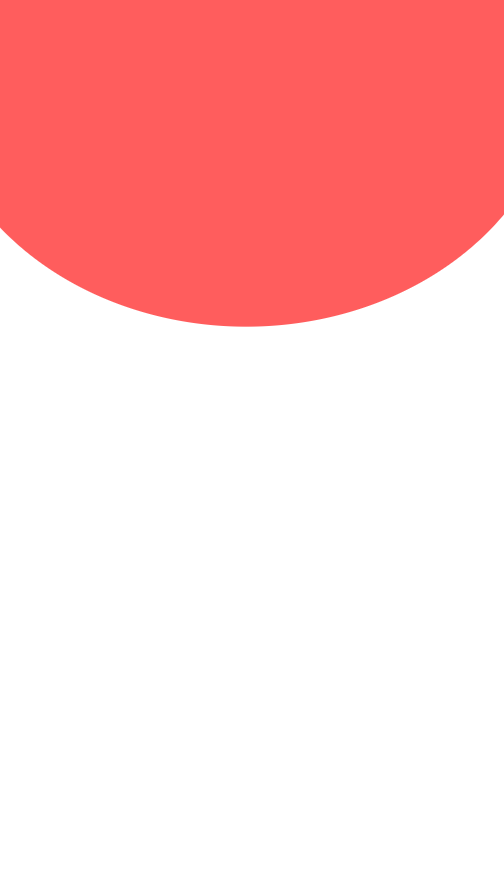
Write a WebGL 2 fragment shader that draws this background.

```glsl
#version 300 es
precision highp float;
// Draws a large flat coral ellipse hanging from the top of a white canvas.

uniform vec2 u_resolution;
out vec4 fragColor;

// Positions and radii are fractions of the canvas width and height.
const vec2 ELLIPSE_CENTER = vec2(0.4884, 0.9297);
const vec2 ELLIPSE_RADII = vec2(0.625, 0.2943);
const vec3 PAPER_COLOR = vec3(1.0);
const vec3 CORAL_COLOR = vec3(1.0, 0.363, 0.363);

// Approximate signed distance to an ellipse, negative inside.
float ellipseDistance(vec2 p, vec2 radii) {
    float level = length(p / radii);
    float slope = length(p / (radii * radii));
    return level * (level - 1.0) / max(slope, 1e-5);
}

void main() {
    // Scale by height so that distances are equal along both axes.
    vec2 canvas = u_resolution / u_resolution.y;
    vec2 p = gl_FragCoord.xy / u_resolution.y;
    float pixel = 1.0 / u_resolution.y;

    // Fill the ellipse with an edge one pixel wide.
    float d = ellipseDistance(p - ELLIPSE_CENTER * canvas, ELLIPSE_RADII * canvas);
    float coverage = clamp(0.5 - d / pixel, 0.0, 1.0);

    fragColor = vec4(mix(PAPER_COLOR, CORAL_COLOR, coverage), 1.0);
}
```
